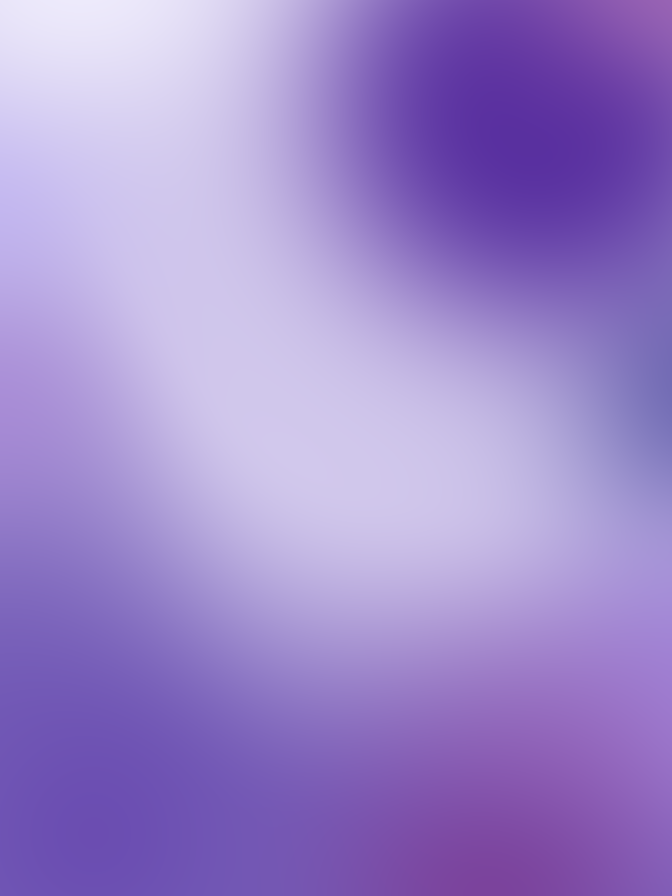
Give the GLSL for this background, as a Shadertoy shader.

```glsl
// Soft violet mesh gradient: a pale lavender field that sinks into indigo
// below a curved horizon, tinted by wide elliptical glows.
// A dark orb with a firmer falloff sits at the upper right.

// Blends a tint over the base with a Gaussian falloff around an ellipse.
vec3 glow(vec3 base, vec2 uv, vec2 center, vec2 radii, vec3 tint, float strength) {
    vec2 d = (uv - center) / radii;
    return mix(base, tint, strength * exp(-dot(d, d)));
}

void mainImage(out vec4 fragColor, in vec2 fragCoord) {
    vec2 uv = fragCoord / iResolution.xy;
    vec3 color = vec3(0.82, 0.785, 0.925);

    // Indigo lower field; its edge rises and softens toward the left
    float rise = exp(-12.0 * uv.x * uv.x);
    float horizon = 0.25 + 0.28 * rise;
    float softness = 0.19 + 0.16 * rise;
    float depth = 1.0 - smoothstep(horizon - softness, horizon + softness, uv.y);
    color = mix(color, vec3(0.45, 0.355, 0.715), depth);

    // Left side: periwinkle, orchid, and a deeper indigo pool
    color = glow(color, uv, vec2(-0.03, 0.78), vec2(0.20, 0.15), vec3(0.74, 0.69, 0.95), 0.7);
    color = glow(color, uv, vec2(-0.03, 0.55), vec2(0.20, 0.13), vec3(0.66, 0.52, 0.84), 0.6);
    color = glow(color, uv, vec2(0.14, 0.07), vec2(0.18, 0.14), vec3(0.41, 0.29, 0.69), 0.8);

    // White light at the top left
    color = glow(color, uv, vec2(0.12, 1.03), vec2(0.30, 0.16), vec3(0.94, 0.93, 0.99), 0.95);

    // Right side: slate shadow above, lilac light below
    color = glow(color, uv, vec2(1.04, 0.56), vec2(0.20, 0.19), vec3(0.42, 0.41, 0.69), 0.95);
    color = glow(color, uv, vec2(1.03, 0.22), vec2(0.22, 0.19), vec3(0.64, 0.54, 0.87), 0.9);

    // Plum warmth along the bottom right
    color = glow(color, uv, vec2(0.82, 0.14), vec2(0.28, 0.17), vec3(0.59, 0.37, 0.71), 0.6);
    color = glow(color, uv, vec2(0.73, 0.00), vec2(0.22, 0.13), vec3(0.48, 0.25, 0.60), 0.9);

    // Dark orb, flatter at its core than a Gaussian
    float orbDistance = length((uv - vec2(0.80, 0.88)) / vec2(0.337, 0.253));
    color = mix(color, vec3(0.335, 0.175, 0.62), exp(-pow(orbDistance, 3.0)));

    // Mauve light in the top right corner
    color = glow(color, uv, vec2(1.03, 1.03), vec2(0.26, 0.13), vec3(0.62, 0.39, 0.70), 0.85);

    fragColor = vec4(color, 1.0);
}
```
